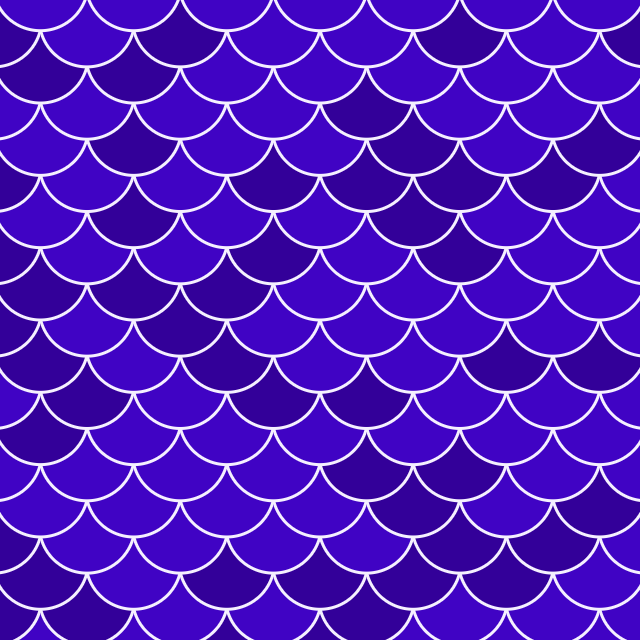
This pattern is drawn by a three.js fragment shader. Its source:

```glsl
// Overlapping fish scales in two violets, outlined with fine pale arcs.

varying vec2 vUv;

const float SCALE_PITCH = 0.1456;   // distance between scales in a row
const float ROW_STEP    = 0.0565;   // rise from one row to the next
const float RADIUS      = 0.0747;   // radius of each scale
const float LINE_WIDTH  = 0.0047;
const float DARK_SHARE  = 0.39;     // fraction of scales in the dark tone
const vec3 BRIGHT_VIOLET = vec3(0.25, 0.01, 0.77);
const vec3 DARK_VIOLET   = vec3(0.20, 0.00, 0.60);
const vec3 LINE_COLOR    = vec3(0.96, 0.94, 1.00);

float hash(vec2 cell) {
  vec3 q = fract(vec3(cell.xyx) * 0.1031 + 0.37);
  q += dot(q, q.yzx + 33.33);
  return fract((q.x + q.y) * q.z);
}

// Antialiased coverage of the region where the distance is negative.
float coverage(float dist, float pixel) {
  return clamp(0.5 - dist / pixel, 0.0, 1.0);
}

// Paints the nearest scale of one row over the colour below it.
vec3 paintScale(vec3 below, vec2 p, float row, float pixel) {
  float shift = 0.5 * mod(row, 2.0);
  float column = floor(p.x / SCALE_PITCH - shift + 0.5);
  vec2 center = vec2((column + shift) * SCALE_PITCH, row * ROW_STEP + RADIUS);
  float dist = length(p - center) - RADIUS;

  float isDark = step(hash(vec2(column, row) + 50.0), DARK_SHARE);
  vec3 fill = mix(BRIGHT_VIOLET, DARK_VIOLET, isDark);
  vec3 color = mix(below, fill, coverage(dist, pixel));
  return mix(color, LINE_COLOR, coverage(abs(dist) - 0.5 * LINE_WIDTH, pixel));
}

void main() {
  // One scale has its lowest point at the canvas centre.
  vec2 p = vUv - 0.5;
  float pixel = max(fwidth(vUv.y), 1e-5);
  float baseRow = floor(p.y / ROW_STEP);

  // Upper rows overlap lower ones, so paint from the bottom up.
  vec3 color = BRIGHT_VIOLET;
  for (int i = -2; i <= 1; i++) {
    color = paintScale(color, p, baseRow + float(i), pixel);
  }
  gl_FragColor = vec4(color, 1.0);
}
```
